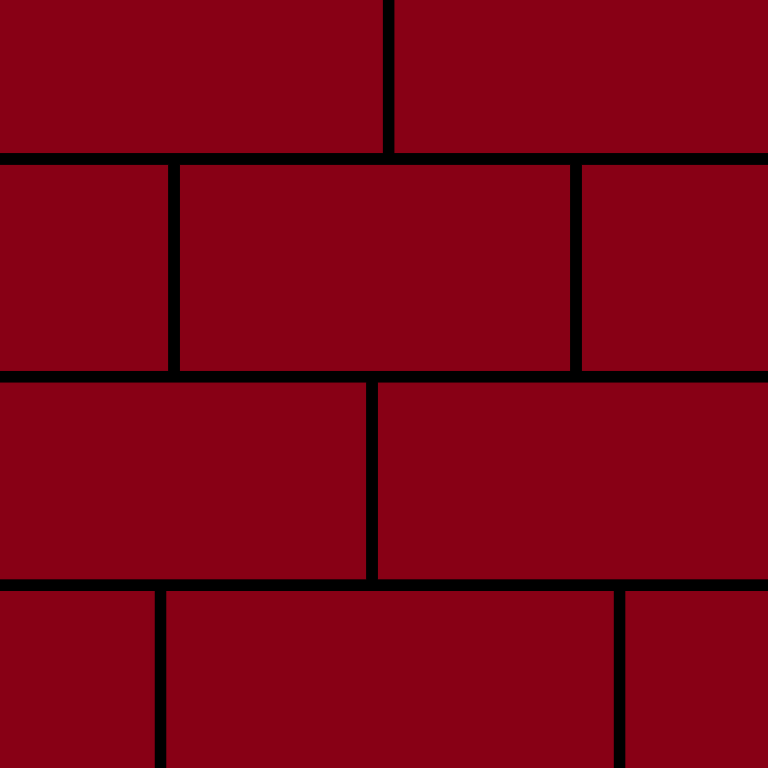
A WebGL 1 fragment shader for this pattern:

```glsl
precision highp float;

uniform vec2 u_resolution;

const vec3 BRICK_COLOR = vec3(0.533, 0.0, 0.082);
const vec3 MORTAR_COLOR = vec3(0.0);
const float JOINT_HALF_WIDTH = 0.0076;

// Heights of the bed joints, bottom to top
const vec3 BED_HEIGHTS = vec3(0.238, 0.5095, 0.793);

// Per course, bottom to top: position of one head joint and brick length
const vec4 HEAD_OFFSETS = vec4(0.209, 0.4844, 0.2266, 0.506);
const vec4 BRICK_LENGTHS = vec4(0.5977, 0.6, 0.5234, 0.6);

// Distance to the nearest of the lines repeating at the given spacing
float repeatedLineDistance(float x, float offset, float spacing) {
    return abs(mod(x - offset + 0.5 * spacing, spacing) - 0.5 * spacing);
}

// One-hot mask of the course that contains height y
vec4 courseMask(float y) {
    vec3 above = step(BED_HEIGHTS, vec3(y));
    return vec4(1.0, above) - vec4(above, 0.0);
}

float bedDistance(float y) {
    vec3 d = abs(BED_HEIGHTS - y);
    return min(d.x, min(d.y, d.z));
}

float headDistance(vec2 p) {
    vec4 course = courseMask(p.y);
    return repeatedLineDistance(p.x, dot(course, HEAD_OFFSETS), dot(course, BRICK_LENGTHS));
}

void main() {
    vec2 p = gl_FragCoord.xy / u_resolution;
    float pixel = 1.0 / min(u_resolution.x, u_resolution.y);

    // Bed and head joints share one width
    float joint = min(bedDistance(p.y), headDistance(p)) - JOINT_HALF_WIDTH;
    float brick = smoothstep(-0.5 * pixel, 0.5 * pixel, joint);

    gl_FragColor = vec4(mix(MORTAR_COLOR, BRICK_COLOR, brick), 1.0);
}
```
